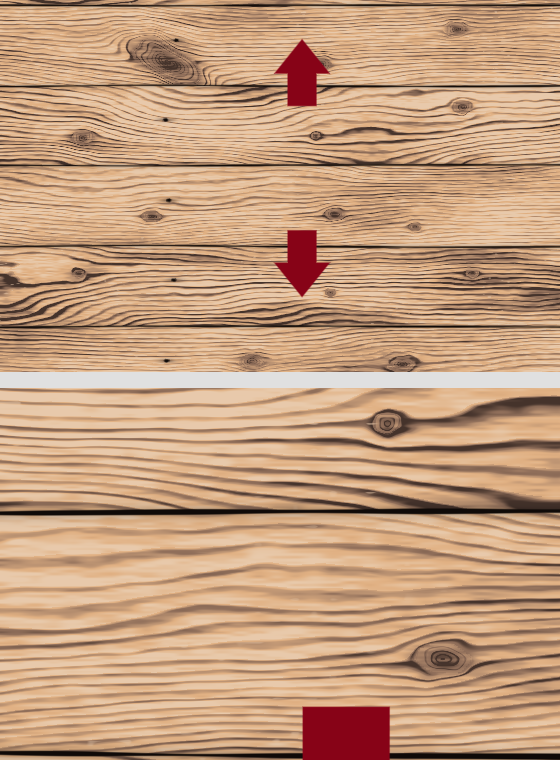
Top: the whole. Bottom: its middle third, enlarged.
A Shadertoy shader for this texture:

```glsl
const float PLANK = 0.2162;        // plank height, in canvas heights
const float FIRST_SEAM = 0.1216;
const float SEAM_WIDTH = 0.002;
const float FINE_RINGS = 92.0;     // growth rings per canvas height
const float BOLD_RINGS = 64.0;
const float KNOT_SLOT = 0.5;       // one small knot per slot of this width
const float BIG_KNOT_PLANK = 3.0;
const vec2 BIG_KNOT = vec2(0.451, 0.833);
const vec2 BIG_KNOT_SIZE = vec2(0.108, 0.045);
const float BIG_KNOT_TILT = -0.5;
const vec2 NAIL = vec2(0.452, 0.57);  // x on canvas, height within plank
const vec2 ARROWS = vec2(0.812, 0.548);  // centre of the mirrored pair
const float ARROW_TIP = 0.347, ARROW_NECK = 0.254, ARROW_TAIL = 0.167;
const float HEAD_HALF = 0.075, SHAFT_HALF = 0.039;

const vec3 PALE = vec3(0.91, 0.79, 0.67);
const vec3 HONEY = vec3(0.88, 0.69, 0.51);
const vec3 TAN = vec3(0.74, 0.58, 0.45);
const vec3 BROWN = vec3(0.56, 0.43, 0.35);
const vec3 UMBER = vec3(0.27, 0.20, 0.17);
const vec3 GAP = vec3(0.06, 0.04, 0.03);
const vec3 RED = vec3(0.53, 0.01, 0.09);

float hash(vec2 p) {
    vec3 q = fract(p.xyx * 0.1031);
    q += dot(q, q.yzx + 33.33);
    return fract((q.x + q.y) * q.z);
}

float noise(vec2 p) {
    vec2 i = floor(p), f = fract(p);
    f = f * f * (3.0 - 2.0 * f);
    return mix(mix(hash(i), hash(i + vec2(1, 0)), f.x),
               mix(hash(i + vec2(0, 1)), hash(i + vec2(1, 1)), f.x), f.y);
}

// Thin dark late wood: rises late, ends sharply, strength and width vary by ring
float ringLine(float phase, float aa) {
    float t = fract(phase), ring = floor(phase);
    float strength = mix(0.4, 1.0, hash(vec2(ring, 5.0)));
    float start = mix(0.3, 0.62, hash(vec2(ring, 11.0)));
    float line = smoothstep(start, 0.8, t) * (1.0 - smoothstep(0.9 - 0.5 * min(aa, 0.3), 1.0, t));
    return mix(line * strength, 0.22, smoothstep(0.45, 1.0, aa));
}

// Head triangle joined to a shaft, pointing along +y
float arrowDistance(vec2 q) {
    q.x = abs(q.x);
    vec2 slope = normalize(vec2(ARROW_TIP - ARROW_NECK, HEAD_HALF));
    float head = max(dot(q - vec2(0.0, ARROW_TIP), slope), ARROW_NECK - q.y);
    float shaft = max(q.x - SHAFT_HALF, max(ARROW_TAIL - q.y, q.y - ARROW_NECK - 0.01));
    return min(head, shaft);
}

void mainImage(out vec4 fragColor, in vec2 fragCoord) {
    vec2 p = fragCoord / iResolution.y;
    float px = 1.0 / iResolution.y;

    // Planks, with slightly wandering seams
    float wander = 0.006 * (noise(vec2(p.x * 2.5, floor(p.y / PLANK) + 3.0)) - 0.5);
    float row = (p.y + wander - FIRST_SEAM) / PLANK;
    float id = floor(row);
    float seed = id * 17.0 + 40.0;
    float bold = 1.0 - mod(id, 2.0);

    // Grain height, bent by slow waves
    vec2 s = p + vec2(seed, seed * 0.7);
    float wave = noise(s * vec2(2.2, 6.0)) - 0.5;
    float ripple = noise(s * vec2(7.0, 16.0)) - 0.5;
    float grain = p.y + mix(0.07, 0.16, bold) * wave + mix(0.012, 0.024, bold) * ripple;

    // Knots push the grain aside and carry their own rings
    float knotMask = 0.0, knotPhase = 0.0, halo = 0.0, core = 0.0;
    for (int j = 0; j < 3; j++) {
        vec2 key = vec2(float(j) * 7.0 + 2.0, seed);
        float rx = hash(key + 3.0);
        vec2 center = vec2((float(j) + 0.15 + 0.7 * hash(key)) * KNOT_SLOT,
                           FIRST_SEAM + (id + 0.2 + 0.6 * hash(key + 1.0)) * PLANK);
        vec2 size = mix(0.007, 0.024, rx * rx) * vec2(mix(1.1, 1.8, rx), 1.0);
        float tilt = 0.0;
        if (id == BIG_KNOT_PLANK && j == 0) {
            center = BIG_KNOT;
            size = BIG_KNOT_SIZE;
            tilt = BIG_KNOT_TILT;
        }
        vec2 d = p - center;
        float c = cos(tilt), n = sin(tilt);
        vec2 e = vec2(c * d.x + n * d.y, c * d.y - n * d.x) / size;
        float r = length(e) + 0.3 * (noise(e * 1.7 + seed) - 0.5);
        grain -= d.y / max(r * r, 1.0);
        float inside = 1.0 - smoothstep(0.88, 1.05, r);
        knotPhase = mix(knotPhase, r * (2.0 + size.y * 130.0), inside);
        knotMask = max(knotMask, inside);
        core = max(core, 1.0 - smoothstep(0.1, 0.75, r));
        halo = max(halo, exp(-3.0 * abs(r - 1.0)));
    }

    // Tone: 0 is pale early wood, 1 is darkest
    float jitter = 0.55 * noise(s * vec2(9.0, 40.0)) + 0.22 * noise(s * vec2(34.0, 70.0));
    float phase = grain * mix(FINE_RINGS, BOLD_RINGS, bold) + jitter;
    float line = ringLine(phase, fwidth(phase));
    float fibre = 0.6 * noise(s * vec2(16.0, 210.0)) + 0.55 * noise(s * vec2(60.0, 400.0)) - 0.575;
    float patches = noise(s * vec2(3.0, 9.0) + 9.0) - 0.5;
    float stain = smoothstep(0.64, 0.82, noise(vec2(s.x * 4.0, grain * 26.0 + seed)));
    float tone = 0.2 + 0.36 * patches + 0.36 * fibre + 0.12 * fract(phase) * (1.0 - line);
    tone += line * mix(0.55, 0.78, bold) * (0.65 + 0.7 * noise(s * vec2(6.0, 25.0)));
    tone += stain * mix(0.08, 0.22, bold) + 0.25 * halo;
    float knotTone = 0.58 + 0.25 * core + 0.35 * ringLine(knotPhase, fwidth(knotPhase)) + 0.4 * fibre;
    tone = mix(tone, knotTone, knotMask);

    vec3 color = mix(PALE, HONEY, smoothstep(0.1, 0.36, tone));
    color = mix(color, TAN, smoothstep(0.32, 0.5, tone));
    color = mix(color, BROWN, smoothstep(0.48, 0.7, tone));
    color = mix(color, UMBER, smoothstep(0.68, 0.98, tone));

    // Rare thin pale scratches
    float scratch = smoothstep(0.86, 0.96, noise(p * vec2(60.0, 260.0))) * smoothstep(0.62, 0.85, noise(p * 6.0));
    color = mix(color, PALE, 0.5 * scratch);

    // One nail hole per plank, with a short stain
    vec2 hole = vec2(p.x - NAIL.x - 0.06 * (hash(vec2(seed, 8.0)) - 0.5), (fract(row) - NAIL.y) * PLANK);
    float smear = exp(-dot(hole * vec2(45.0, 190.0), hole * vec2(45.0, 190.0)));
    color = mix(color, UMBER, 0.55 * smear);
    float nail = (length(hole * vec2(0.65, 1.0)) - 0.0042) + 0.002 * (noise(p * 250.0) - 0.5);
    color = mix(color, GAP, 1.0 - smoothstep(-px, px, nail));

    // Seams with soft shade beside the gap
    float edge = min(fract(row), 1.0 - fract(row)) * PLANK;
    float gapWidth = SEAM_WIDTH * mix(0.4, 1.4, noise(vec2(p.x * 9.0, floor(row + 0.5) * 5.0 + 20.0)));
    color *= 1.0 - 0.3 * exp(-edge / 0.004);
    color = mix(color, GAP, 1.0 - smoothstep(gapWidth - px, gapWidth + px, edge));

    // Two arrows pointing away from each other
    float arrow = arrowDistance(vec2(p.x - ARROWS.x, abs(p.y - ARROWS.y)));
    color = mix(color, RED, 1.0 - smoothstep(-px, px, arrow));
    fragColor = vec4(color, 1.0);
}
```
